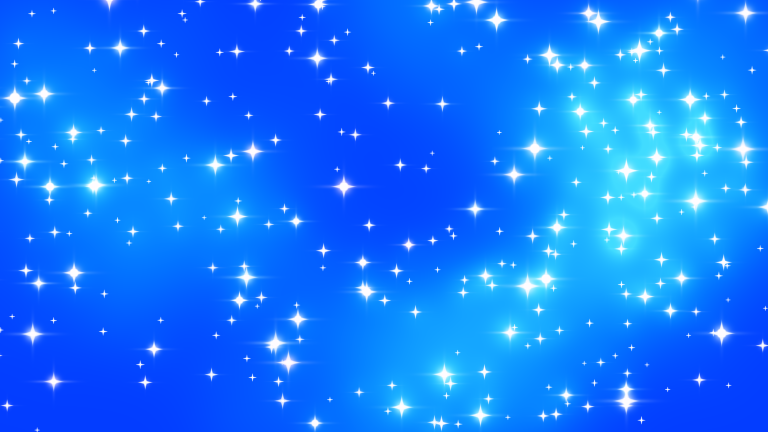
Reproduce this background procedurally as a Shadertoy shader.

```glsl
// White four-pointed sparkles over a glowing blue to cyan backdrop.
// Broad soft glows set the backdrop colour and, with clumping noise, how
// densely three jittered grids of stars (large, medium, tiny) are filled.

#define DEEP_GREEN 0.235   // green level of the darkest blue
#define GLOW_LIFT 0.94     // green added by full glow
#define GLOW_GAIN 0.85     // how fast the glows saturate
#define LARGE_CELL 0.095   // grid sizes, in canvas heights
#define MEDIUM_CELL 0.085
#define TINY_CELL 0.080
#define LARGE_ARM 0.036    // longest arm of each kind of star
#define MEDIUM_ARM 0.022
#define TINY_ARM 0.012
#define HALO_LIFT 0.20     // cyan light spread around large stars
#define BLOOM 1.0          // strength of the soft light round a core
#define STREAK 0.55        // strength of the faint long flares

// Broad glows: centre x, centre y, radius, strength
const vec4 GLOWS[9] = vec4[9](
    vec4(1.60, 0.72, 0.36, 1.10), vec4(1.46, 0.42, 0.25, 0.85),
    vec4(1.12, 0.21, 0.28, 1.05), vec4(0.80, 0.08, 0.28, 0.60),
    vec4(0.13, 0.78, 0.30, 0.75), vec4(0.48, 0.50, 0.26, 0.75),
    vec4(0.15, 0.45, 0.35, 0.25), vec4(0.92, 0.98, 0.24, 0.70),
    vec4(1.28, 0.76, 0.21, 0.65));

vec4 hash4(vec2 p, float seed) {
    vec4 q = fract(vec4(p.xyx, p.y + seed) * vec4(0.1031, 0.1030, 0.0973, 0.1099) + seed * 0.137);
    q += dot(q, q.wzxy + 33.33);
    return fract((q.xxyz + q.yzzw) * q.zywx);
}

float valueNoise(vec2 p) {
    vec2 i = floor(p), f = fract(p);
    f = f * f * (3.0 - 2.0 * f);
    float low = mix(hash4(i, 9.0).x, hash4(i + vec2(1, 0), 9.0).x, f.x);
    float high = mix(hash4(i + vec2(0, 1), 9.0).x, hash4(i + vec2(1, 1), 9.0).x, f.x);
    return mix(low, high, f.y);
}

// Backdrop glow, 0 (deep blue) to 1 (cyan)
float glowField(vec2 p) {
    float sum = 0.0;
    for (int i = 0; i < 9; i++) {
        vec2 d = (p - GLOWS[i].xy) / GLOWS[i].z;
        sum += GLOWS[i].w * exp(-dot(d, d));
    }
    return 1.0 - exp(-GLOW_GAIN * sum);
}

// One tapering arm along x, on both sides of the centre
float arm(vec2 d, float size, float pixel) {
    float along = max(1.0 - abs(d.x) / size, 0.0);
    float halfWidth = 0.25 * size * along * along;
    float edge = 0.9 * pixel;
    return smoothstep(-edge, edge, halfWidth - abs(d.y)) * smoothstep(0.0, 0.4, along);
}

// Body of a star: two arms and a round core
float starBody(vec2 d, float size, float core, float armLight, float pixel) {
    float cross = max(arm(d, size, pixel), arm(d.yx, size, pixel));
    float disc = smoothstep(pixel, -pixel, length(d) - core * size);
    return max(armLight * cross, disc);
}

// Adds a grid of stars. body: white cover, flare: tinted light, halo: wide glow
void addStars(vec2 p, float cell, float size, vec2 density, float shine, float seed,
              float pixel, inout float body, inout vec3 flare, inout float halo) {
    vec2 home = floor(p / cell);
    for (int j = -1; j <= 1; j++)
    for (int i = -1; i <= 1; i++) {
        vec2 id = home + vec2(i, j);
        vec4 place = hash4(id + 17.0, seed);
        vec2 centre = (id + place.xy) * cell;
        float glow = glowField(centre);
        float clump = smoothstep(0.2, 0.75, valueNoise(centre * 6.0 + 5.0));
        if (place.z > density.x + density.y * glow * glow * mix(0.3, 1.8, clump)) continue;

        // Flaring stars trade crisp arms for a rounder core and longer streaks
        vec4 look = hash4(id + 71.0, seed + 3.0);
        float r = size * mix(0.55, 1.0, look.x);
        vec2 d = p - centre;
        float core = mix(0.20, 0.36, shine * look.y);
        float armLight = mix(1.0, 0.5, shine * look.w);
        body = max(body, starBody(d, r, core, armLight, pixel));

        // Soft bloom with a long horizontal and a shorter vertical flare
        vec2 e = d / r;
        float bloom = BLOOM * exp(-dot(e, e) * 4.5);
        float across = exp(-e.x * e.x * 0.5 - e.y * e.y * 70.0);
        float upright = 0.6 * exp(-e.y * e.y * 0.8 - e.x * e.x * 70.0);
        vec3 tint = mix(vec3(0.95, 0.74, 1.0), vec3(0.72, 0.95, 1.0), clamp(glow + look.z - 0.5, 0.0, 1.0));
        flare += shine * tint * (bloom + STREAK * (across + upright) * mix(0.4, 1.0, look.w));
        halo += shine * exp(-dot(d, d) / (0.16 * LARGE_CELL * LARGE_CELL));
    }
}

void mainImage(out vec4 fragColor, in vec2 fragCoord) {
    float pixel = 1.0 / iResolution.y;
    vec2 p = fragCoord * pixel;

    // Stars
    float body = 0.0, halo = 0.0;
    vec3 flare = vec3(0.0);
    addStars(p, LARGE_CELL, LARGE_ARM, vec2(0.08, 1.30), 1.0, 1.0, pixel, body, flare, halo);
    addStars(p, MEDIUM_CELL, MEDIUM_ARM, vec2(0.20, 1.20), 0.35, 2.0, pixel, body, flare, halo);
    addStars(p, TINY_CELL, TINY_ARM, vec2(0.40, 0.0), 0.05, 5.0, pixel, body, flare, halo);

    // Backdrop, gently warped so the glows are not perfectly round
    vec2 warp = vec2(valueNoise(p * 4.0), valueNoise(p * 4.0 + 31.0)) - 0.5;
    float glow = glowField(p + 0.12 * warp);
    float light = glow * (1.0 + HALO_LIFT * halo);
    float green = min(DEEP_GREEN + GLOW_LIFT * light * light, 0.86);
    float red = 0.01 + 1.15 * pow(max(green - 0.4, 0.0), 2.0);
    vec3 colour = vec3(red, green, 1.0);

    // Flares are screened on, bodies laid over in white
    colour = 1.0 - (1.0 - colour) * (1.0 - clamp(flare, 0.0, 1.0));
    colour = mix(colour, vec3(1.0, 0.99, 1.0), body);
    fragColor = vec4(colour, 1.0);
}
```
